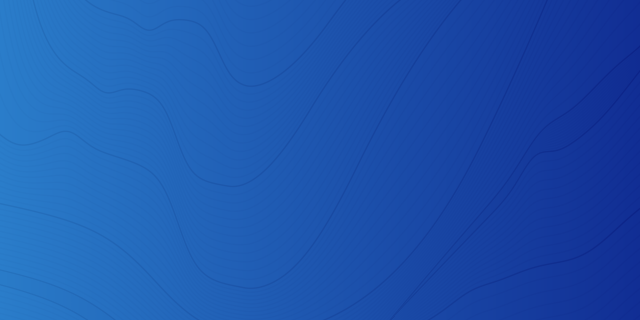
A WebGL 1 fragment shader for this background:

```glsl
precision highp float;
// Blue horizontal gradient under fine topographic contour lines with darker index lines.
uniform vec2 u_resolution;

const vec3 LEFT_BLUE = vec3(0.165, 0.490, 0.792);
const vec3 RIGHT_BLUE = vec3(0.066, 0.179, 0.581);
const vec3 LINE_SHADE = vec3(0.024, 0.052, 0.060);  // taken away under a full line
const float FINE_PER_BAND = 12.0;
const float INDEX_WIDTH = 0.0026;   // line widths, as shares of the height
const float FINE_WIDTH = 0.0026;
const float INDEX_STRENGTH = 0.78;
const float FINE_STRENGTH = 0.2;
const float OUTER_BAND = 0.5;       // depth of the bands beyond the end curves
const float MIN_GAP = 0.004;

float softMin(float a, float b, float k) {
  float h = max(k - abs(a - b), 0.0);
  return min(a, b) - h * h / (4.0 * k);
}

// swell: centre, width, height
float bump(float x, vec3 swell) {
  float t = (x - swell.x) / swell.y;
  return swell.z * exp(-t * t);
}

// Depth below the top edge of one index curve: a tilted shelf falls into a trough,
// then a bank climbs out to the right.
// shelf: depth, tilt, softness; fall: centre, width, drop; bank: top x, slope, bend
float valley(float x, vec3 shelf, vec3 fall, vec3 bank) {
  float left = shelf.x + shelf.y * x + fall.z / (1.0 + exp((fall.x - x) / fall.y));
  float u = bank.x - x;
  float right = u * (bank.y + bank.z * max(u, 0.0));
  return softMin(left, right, shelf.z);
}

// Steep plunge from the top edge at the left end of a curve
float plunge(float x, float start, float width, float height) {
  return -height * exp((start - x) / width);
}

float band(float depth, float upper, float lower) {
  return clamp((depth - upper) / max(lower - upper, MIN_GAP), 0.0, 1.0);
}

// Continuous height field with the index curves at whole levels
float level(vec2 p) {
  float x = p.x;
  float depth = 1.0 - p.y;
  float c1 = valley(x, vec3(0.06, 0.0, 0.2), vec3(0.685, 0.025, 0.215), vec3(1.08, 1.3, 0.6))
    + bump(x, vec3(0.465, 0.05, 0.038)) + plunge(x, 0.268, 0.07, 0.06);
  float c2 = valley(x, vec3(0.215, 0.15, 0.28), vec3(0.55, 0.025, 0.26), vec3(1.25, 0.8, 1.5))
    + bump(x, vec3(0.33, 0.05, 0.03)) + plunge(x, 0.104, 0.06, 0.23);
  float c3 = valley(x, vec3(0.38, 0.3, 0.5), vec3(0.557, 0.03, 0.305), vec3(1.44, 1.17, 1.35))
    + bump(x, vec3(0.05, 0.09, 0.055)) + bump(x, vec3(0.215, 0.06, -0.035))
    + bump(x, vec3(0.82, 0.12, -0.018));
  float c4 = valley(x, vec3(0.635, 0.2, 0.8), vec3(0.5, 0.09, 0.32), vec3(1.71, 2.35, -0.8));
  float c5 = valley(x, vec3(0.84, 0.2, 0.3), vec3(0.42, 0.1, 0.25), vec3(2.12, 1.02, 0.1))
    + bump(x, vec3(1.69, 0.08, -0.045)) + bump(x, vec3(2.02, 0.08, 0.022));
  float c6 = valley(x, vec3(0.885, 0.22, 0.3), vec3(0.4, 0.1, 0.25), vec3(2.2, 0.98, 0.04))
    + bump(x, vec3(1.67, 0.06, -0.05)) + bump(x, vec3(1.87, 0.15, 0.05));
  float c7 = valley(x, vec3(1.1, 0.2, 0.2), vec3(0.4, 0.1, 0.25), vec3(3.16, 0.55, 0.0))
    + bump(x, vec3(1.83, 0.14, 0.06)) + bump(x, vec3(1.47, 0.08, -0.02));
  return band(depth, c1 - OUTER_BAND, c1) + band(depth, c1, c2) + band(depth, c2, c3)
    + band(depth, c3, c4) + band(depth, c4, c5) + band(depth, c5, c6)
    + band(depth, c6, c7) + band(depth, c7, c7 + OUTER_BAND);
}

// Smooth coverage of lines at whole values of v, where slope is the change of v per unit
float lines(float v, float slope, float width, float pixel) {
  float dist = abs(fract(v + 0.5) - 0.5) / max(slope, 0.001);
  return 1.0 - smoothstep(0.0, 0.5 * width + pixel, dist);
}

void main() {
  vec2 p = gl_FragCoord.xy / u_resolution.y;
  float pixel = 1.0 / u_resolution.y;

  // Height and its slope by central differences
  vec2 e = vec2(0.5 * pixel, 0.0);
  float height = level(p);
  float slope = length(vec2(level(p + e.xy) - level(p - e.xy),
                            level(p + e.yx) - level(p - e.yx))) / pixel;

  // Base gradient
  vec3 color = mix(LEFT_BLUE, RIGHT_BLUE, gl_FragCoord.x / u_resolution.x);

  // Fine lines blend to an even tone where they crowd together
  float fineSlope = slope * FINE_PER_BAND;
  float spacing = 1.0 / max(fineSlope, 0.001);
  float fine = lines(height * FINE_PER_BAND, fineSlope, FINE_WIDTH, pixel);
  fine = mix(0.6, fine, smoothstep(pixel, 3.0 * pixel, spacing));

  // Index lines lie over them
  float index = lines(height, slope, INDEX_WIDTH, pixel);
  color -= LINE_SHADE * max(fine * FINE_STRENGTH, index * INDEX_STRENGTH);

  gl_FragColor = vec4(color, 1.0);
}
```
